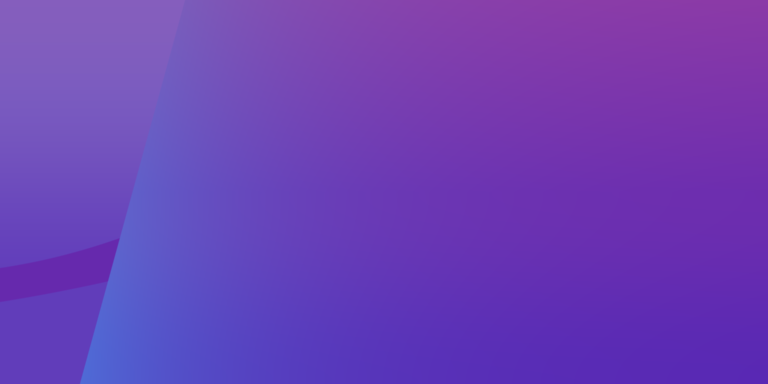
A Shadertoy shader for this background:

```glsl
#define EDGE_FOOT 0.208
#define EDGE_LEAN 0.274
#define GLOW_REACH 0.5
#define BAND_COLOR vec3(0.40, 0.16, 0.68)

// Smooth three-stop vertical gradient
vec3 verticalGradient(vec3 low, vec3 middle, vec3 high, float y) {
    vec3 lower = mix(low, middle, smoothstep(0.0, 1.0, y * 2.0));
    vec3 upper = mix(middle, high, clamp(y * 2.0 - 1.0, 0.0, 1.0));
    return y < 0.5 ? lower : upper;
}

// Violet panel, lit blue along its slanted edge
vec3 frontPanel(float edgeDistance, float y) {
    vec3 base = verticalGradient(vec3(0.35, 0.15, 0.70),
                                 vec3(0.43, 0.17, 0.68),
                                 vec3(0.55, 0.22, 0.65), y);
    vec3 glow = mix(vec3(-0.04, 0.27, 0.14), vec3(-0.07, 0.14, 0.08), y);
    return base + glow * exp(-max(edgeDistance, 0.0) / GLOW_REACH);
}

// Pale panel crossed by a rising curved band
vec3 backPanel(vec2 p, float pixel) {
    vec3 color = mix(vec3(0.38, 0.238, 0.73), vec3(0.48, 0.36, 0.75),
                     smoothstep(0.22, 0.82, p.y));
    color = mix(color, vec3(0.52, 0.37, 0.74), smoothstep(0.7, 1.0, p.y));

    float bandTop = 0.302 + p.x * (0.147 + 0.33 * p.x);
    float bandBottom = 0.2135 + p.x * (0.16 + 0.11 * p.x);
    float band = smoothstep(-pixel, pixel, p.y - bandBottom)
               * smoothstep(-pixel, pixel, bandTop - p.y);
    return mix(color, BAND_COLOR, band);
}

void mainImage(out vec4 fragColor, in vec2 fragCoord) {
    vec2 p = fragCoord / iResolution.y;
    p.x *= 2.0 * iResolution.y / iResolution.x;
    float pixel = 1.0 / iResolution.y;

    // Signed horizontal distance from the slanted edge
    float edgeDistance = p.x - EDGE_FOOT - EDGE_LEAN * p.y;
    float inFront = smoothstep(-pixel, pixel, edgeDistance);

    vec3 color = mix(backPanel(p, pixel), frontPanel(edgeDistance, p.y), inFront);
    fragColor = vec4(color, 1.0);
}
```
